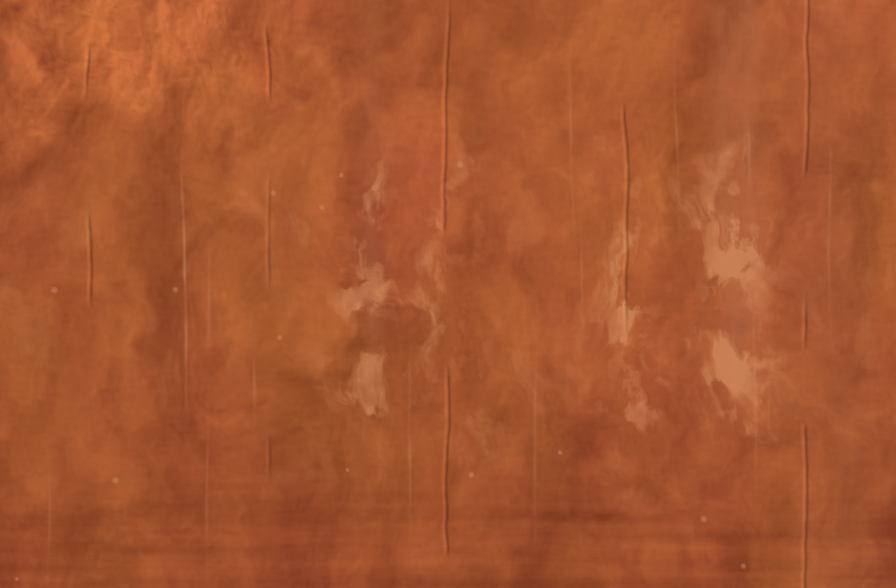
Write a Shadertoy shader that draws this texture.

```glsl
// A weathered terracotta plaster wall: stretched and warped noise gives the
// mottled pigment, soft vertical bands carry pale worn flakes, and fine
// cracks, scratches and specks are laid on top.

float hash(vec2 p) {
    return fract(sin(dot(p, vec2(127.1, 311.7))) * 43758.5453);
}

float noise(vec2 p) {
    vec2 i = floor(p), f = fract(p);
    f = f * f * (3.0 - 2.0 * f);
    return mix(mix(hash(i), hash(i + vec2(1, 0)), f.x),
               mix(hash(i + vec2(0, 1)), hash(i + vec2(1, 1)), f.x), f.y);
}

float fbm(vec2 p) {
    float sum = 0.0, amp = 0.5;
    for (int i = 0; i < 5; i++) {
        sum += amp * noise(p);
        p = mat2(1.94, 0.35, -0.35, 1.94) * p + 17.3;
        amp *= 0.53;
    }
    return sum / 1.02;
}

// Soft bump of width w around c
float band(float x, float c, float w) {
    float d = (x - c) / w;
    return exp(-d * d);
}

// Height of the trowelled surface, used for relief
float relief(vec2 p) {
    return fbm(p * vec2(19.0, 13.0) + 2.5 * fbm(p * 6.0));
}

void mainImage(out vec4 fragColor, in vec2 fragCoord) {
    vec2 uv = fragCoord / iResolution.xy;
    vec2 p = fragCoord / iResolution.y;
    vec2 warp = vec2(fbm(p * 5.0 + 3.0), fbm(p * 5.0 + 41.0)) - 0.5;

    // Pigment: vertical runs, cloudy blotches and fine grain
    float runs = fbm(p * vec2(11.0, 1.5) + warp * 1.2) - 0.5;
    float blotch = fbm(p * vec2(5.0, 3.6) + warp * 3.0 + 9.0) - 0.5;
    float mottle = fbm(p * vec2(24.0, 15.0) + warp * 4.0 + 60.0) - 0.5;
    float grain = noise(p * vec2(150.0, 110.0)) + noise(p * vec2(45.0, 170.0)) - 1.0;
    float tone = 0.47 + 0.65 * runs + 0.6 * blotch + 0.5 * mottle + 0.06 * grain;

    // Bright upper left corner, darker foot with horizontal brushing
    float corner = band(uv.x, 0.12, 0.19) * smoothstep(0.66, 0.95, uv.y + warp.y * 0.5);
    float foot = 1.0 - smoothstep(0.0, 0.27, uv.y + warp.y * 0.2);
    float brush = fbm(p * vec2(2.0, 32.0) + 5.0) - 0.5;
    tone += corner * (0.27 + 1.0 * mottle) + foot * (0.7 * brush - 0.12);
    tone += 0.07 * smoothstep(0.6, 1.0, uv.y);

    // Embossed light on the crinkled surface
    float bump = relief(p + vec2(-0.003, 0.003)) - relief(p - vec2(-0.003, 0.003));
    tone += bump * (0.35 + 1.2 * corner);

    vec3 col = mix(vec3(0.51, 0.235, 0.13), vec3(0.775, 0.42, 0.23), clamp(tone, 0.0, 1.15));

    // Ochre and rosy shifts of the pigment
    float hue = fbm(p * vec2(6.0, 3.0) + 80.0) - 0.5;
    col += vec3(-0.02, 0.04, -0.03) * hue;

    // Dusty vertical bands
    float x = uv.x + 0.015 * warp.x;
    float high = smoothstep(0.15, 0.45, uv.y);
    float dust = 0.7 * band(x, 0.825, 0.033) * high + 0.45 * band(x, 0.415, 0.014) * high
               + 0.25 * band(x, 0.93, 0.05);
    dust *= 0.5 + 1.3 * (fbm(p * vec2(40.0, 4.0)) - 0.3);
    col = mix(col, vec3(0.70, 0.44, 0.31), clamp(dust * 0.6, 0.0, 0.6));

    // Pale worn flakes, gathered in columns at mid height
    float worn = band(x, 0.82, 0.04) + 0.75 * band(x, 0.71, 0.035)
               + 0.55 * band(x, 0.41, 0.04) + 0.5 * band(x, 0.51, 0.05) + 0.16;
    worn *= smoothstep(0.08, 0.4, uv.y) * (1.0 - smoothstep(0.62, 0.85, uv.y));
    float flake = fbm(p * vec2(21.0, 10.0) + warp * 3.0 + 120.0);
    float chips = fbm(p * vec2(48.0, 34.0) + 200.0);
    float peel = smoothstep(0.54, 0.72, flake + 0.08 * worn) * (0.5 + chips)
               + 0.5 * smoothstep(0.55, 0.72, chips) * worn;
    col = mix(col, vec3(0.82, 0.54, 0.36), clamp(peel * worn * 0.8, 0.0, 0.75));

    // Faint wandering cracks at even spacing, lit along one edge
    float wander = 0.012 * (fbm(vec2(floor(uv.x * 5.0) * 7.0, p.y * 6.0)) - 0.5);
    float seam = (fract(uv.x * 5.0) - 0.5) / 5.0 + wander;
    float broken = smoothstep(0.42, 0.65, noise(vec2(floor(uv.x * 5.0) * 3.0, p.y * 9.0)));
    col *= 1.0 - 0.2 * broken * band(seam, 0.0, 0.0016);
    col += vec3(0.07, 0.05, 0.035) * broken * band(seam, -0.0035, 0.002);

    // Long thin scratches, the first one strongest, and small lime specks
    for (int i = 0; i < 14; i++) {
        float k = float(i);
        vec2 c = vec2(hash(vec2(k, 1.0)), 0.1 + 0.7 * hash(vec2(k, 2.0)));
        float len = 0.05 + 0.12 * hash(vec2(k, 3.0));
        float strength = 0.22;
        if (i == 0) { c = vec2(0.205, 0.52); len = 0.17; strength = 0.5; }
        float bend = 0.006 * (noise(vec2(k * 5.0, p.y * 7.0)) - 0.5);
        float line = band(uv.x + bend, c.x, 0.0018) * band(uv.y, c.y, len);
        line *= 0.4 + 0.9 * noise(vec2(k, p.y * 30.0));
        vec2 spot = vec2(hash(vec2(k, 4.0)) * iResolution.x / iResolution.y,
                         0.75 * hash(vec2(k, 5.0)));
        float size = 0.003 + 0.003 * hash(vec2(k, 6.0));
        float speck = 1.0 - smoothstep(size * 0.3, size * 1.4, length(p - spot + warp * 0.02));
        col = mix(col, vec3(0.80, 0.55, 0.40), clamp(line * strength + 0.5 * speck, 0.0, 1.0));
    }

    fragColor = vec4(clamp(col, 0.0, 1.0), 1.0);
}
```
